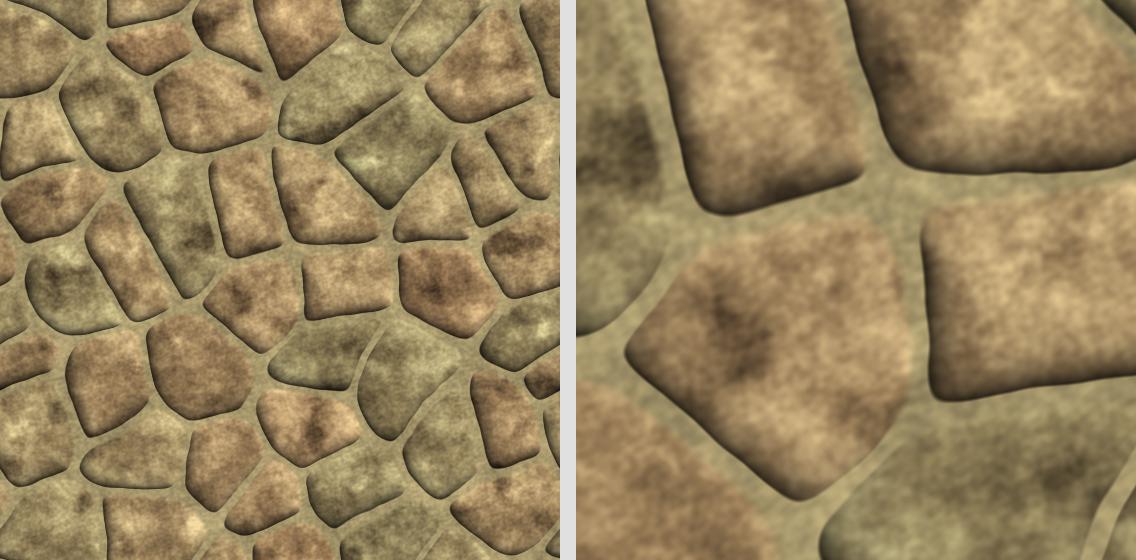
Left, the full canvas; right, a detail of the centre.
Give the GLSL for this texture, as a WebGL 1 fragment shader.

```glsl
precision highp float;
// Irregular flagstones set in thin pale mortar, tiling in both directions.
// Wrapped Voronoi cells give the stones, a rounded edge distance gives mortar
// and bevels, and layers of wrapped gradient noise give blotches and grain.
uniform vec2 u_resolution;

const vec2 STONE_GRID = vec2(6.0, 7.0);
const vec2 LIGHT_DIR = vec2(0.55, 0.83);
const float CORNER_SHARPNESS = 130.0;
const float MORTAR_HALF_WIDTH = 0.0062;
const vec3 DARK_STONE = vec3(0.27, 0.22, 0.155);
const vec3 MID_STONE = vec3(0.575, 0.495, 0.36);
const vec3 PALE_STONE = vec3(0.90, 0.83, 0.63);
const vec3 MORTAR = vec3(0.65, 0.59, 0.42);
const vec3 WARM_TINT = vec3(1.06, 0.98, 0.94);
const vec3 GREEN_TINT = vec3(0.96, 1.01, 0.96);

vec2 hash2(vec2 cell, float seed) {
  vec3 h = fract(vec3(cell.xyx + seed * 17.3) * vec3(0.1031, 0.1030, 0.0973));
  h += dot(h, h.yzx + 33.33);
  return fract((h.xx + h.yz) * h.zy);
}

// Gradient noise, about -0.7 to 0.7, wrapping after a whole period
float cornerSlope(vec2 cell, vec2 offset, vec2 period, float seed) {
  float angle = 6.28318 * hash2(mod(cell, period), seed).x;
  return dot(vec2(cos(angle), sin(angle)), offset);
}

float gradientNoise(vec2 uv, vec2 period, float seed) {
  vec2 p = uv * period;
  vec2 i = floor(p);
  vec2 f = p - i;
  vec2 s = f * f * f * (f * (f * 6.0 - 15.0) + 10.0);
  vec2 e = vec2(1.0, 0.0);
  float low = mix(cornerSlope(i, f, period, seed),
                  cornerSlope(i + e.xy, f - e.xy, period, seed), s.x);
  float high = mix(cornerSlope(i + e.yx, f - e.yx, period, seed),
                   cornerSlope(i + e.xx, f - e.xx, period, seed), s.x);
  return mix(low, high, s.y);
}

float fbm(vec2 uv, float frequency, float gain, float seed) {
  float sum = 0.0;
  float amplitude = 1.0;
  for (int i = 0; i < 5; i++) {
    sum += amplitude * gradientNoise(uv, vec2(frequency), seed + float(i));
    frequency *= 2.0;
    amplitude *= gain;
  }
  return sum;
}

// Fine streaks along the rising diagonal; the whole-number shear still wraps
float grain(vec2 uv) {
  vec2 diagonal = vec2(uv.x + uv.y, uv.x - uv.y);
  return gradientNoise(diagonal, vec2(38.0, 62.0), 21.0)
       + 0.7 * gradientNoise(diagonal, vec2(80.0, 125.0), 22.0);
}

vec2 stoneOffset(vec2 cell, vec2 p) {
  vec2 jitter = 0.5 + 0.82 * (hash2(mod(cell, STONE_GRID), 3.0) - 0.5);
  return (cell + jitter - p) / STONE_GRID;
}

// Returns the rounded edge distance and outward normal; outputs the stone cell
vec3 stoneEdge(vec2 uv, out vec2 stone) {
  vec2 p = uv * STONE_GRID;
  vec2 base = floor(p);
  vec2 centre = vec2(0.0);
  float nearest = 10.0;
  stone = base;
  for (int y = -1; y <= 1; y++) {
    for (int x = -1; x <= 1; x++) {
      vec2 cell = base + vec2(float(x), float(y));
      vec2 offset = stoneOffset(cell, p);
      float d = dot(offset, offset);
      if (d < nearest) {
        nearest = d;
        centre = offset;
        stone = cell;
      }
    }
  }
  float total = 0.0;
  vec2 normal = vec2(0.0);
  for (int y = -2; y <= 2; y++) {
    for (int x = -2; x <= 2; x++) {
      if (x == 0 && y == 0) continue;
      vec2 offset = stoneOffset(stone + vec2(float(x), float(y)), p);
      vec2 dir = normalize(offset - centre);
      float weight = exp(-CORNER_SHARPNESS * dot(0.5 * (offset + centre), dir));
      total += weight;
      normal += weight * dir;
    }
  }
  return vec3(-log(total) / CORNER_SHARPNESS, normal / total);
}

vec3 stoneRamp(float tone) {
  vec3 lower = mix(DARK_STONE, MID_STONE, clamp(tone * 2.0, -0.3, 1.0));
  return mix(lower, PALE_STONE, clamp(tone * 2.0 - 1.0, 0.0, 1.1));
}

void main() {
  vec2 uv = gl_FragCoord.xy / u_resolution;

  // Bend the joints gently and roughen them a little
  vec2 bend = vec2(gradientNoise(uv, vec2(5.0), 5.0), gradientNoise(uv, vec2(5.0), 6.0));
  vec2 rough = vec2(gradientNoise(uv, vec2(34.0), 7.0), gradientNoise(uv, vec2(34.0), 8.0));
  vec2 stone;
  vec3 edge = stoneEdge(uv + 0.034 * bend + 0.0022 * rough, stone);
  float width = MORTAR_HALF_WIDTH + 0.004 * gradientNoise(uv, vec2(7.0), 9.0);
  float depth = edge.x - width;
  float facing = dot(edge.yz, LIGHT_DIR);

  // Mottled surface: blotches, mineral spots and embossed grain
  float blotch = fbm(uv, 11.0, 0.68, 30.0);
  float paleSpot = smoothstep(0.22, 0.6, gradientNoise(uv, vec2(19.0), 40.0) + 0.15 * blotch);
  float darkSpot = smoothstep(0.12, 0.6, gradientNoise(uv, vec2(15.0), 41.0) - 0.2 * blotch);
  float fine = grain(uv);
  float relief = fine - grain(uv + 0.003 * LIGHT_DIR);
  vec2 character = hash2(mod(stone, STONE_GRID), 50.0);
  float tone = 0.55 + 0.36 * blotch + 0.24 * paleSpot - 0.32 * darkSpot
             + 0.10 * fine + 0.13 * relief + 0.10 * (character.y - 0.5);

  // Bevel: lit rim towards the light, deep shade on the far side
  float inside = max(depth, 0.0);
  float lit = smoothstep(0.1, 0.9, facing) * exp(-inside / 0.012);
  float shade = smoothstep(0.35, -0.6, facing) * exp(-inside / 0.011);
  vec3 stoneColour = stoneRamp(tone + 0.20 * lit) * mix(WARM_TINT, GREEN_TINT, character.x);
  stoneColour *= 1.0 - 0.76 * shade;

  // Sandy mortar meets lit rims softly and shaded rims crisply
  vec3 mortarColour = MORTAR * (1.0 + 0.16 * blotch + 0.10 * fine + 0.14 * relief);
  float softness = mix(0.0013, 0.004, smoothstep(-0.1, 0.6, facing));
  float cover = smoothstep(-softness, softness, depth);
  gl_FragColor = vec4(mix(mortarColour, stoneColour, cover), 1.0);
}
```
